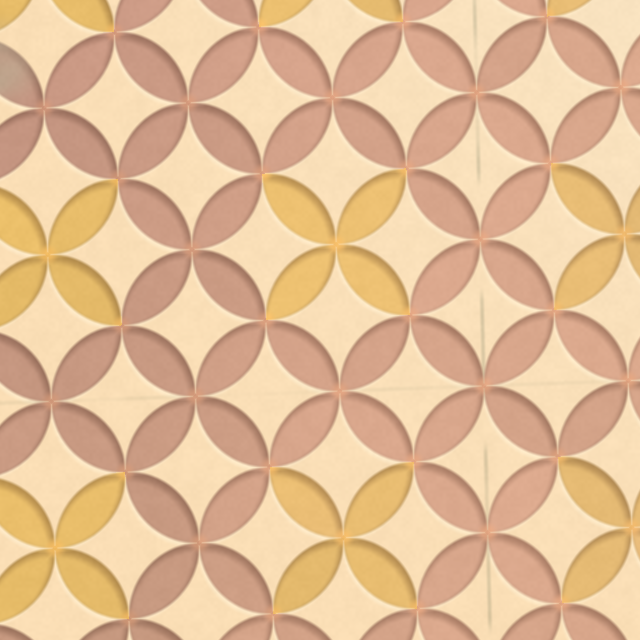
Give the GLSL for this pattern, as a WebGL 1 fragment shader.

```glsl
precision highp float;
// Debossed tile of four-petal flowers formed by overlapping circles.
// A slightly skewed lattice is folded into quadrants with one petal each;
// each flower is coloured by its cell, then shaded, worn and grained.

uniform vec2 u_resolution;

const vec3 CREAM = vec3(0.98, 0.875, 0.72);
const vec3 ROSE = vec3(0.825, 0.635, 0.53);
const vec3 GOLD = vec3(0.915, 0.745, 0.43);
const vec3 HIGHLIGHT = vec3(1.0, 0.93, 0.80);

float hash(vec2 p) {
  vec3 q = fract(vec3(p.xyx) * 0.1031);
  q += dot(q, q.yzx + 33.33);
  return fract((q.x + q.y) * q.z);
}

float valueNoise(vec2 p) {
  vec2 cell = floor(p);
  vec2 f = fract(p);
  f = f * f * (3.0 - 2.0 * f);
  float low = mix(hash(cell), hash(cell + vec2(1.0, 0.0)), f.x);
  float high = mix(hash(cell + vec2(0.0, 1.0)), hash(cell + 1.0), f.x);
  return mix(low, high, f.y);
}

// Canvas position to lattice position; flower centres fall on integers.
vec2 toLattice(vec2 uv) {
  const vec2 anchor = vec2(0.531, 0.389);
  const vec2 stepX = vec2(0.2253, 0.0081);
  const vec2 stepY = vec2(-0.0057, 0.2292);
  vec2 v = uv - anchor;
  float area = stepX.x * stepY.y - stepX.y * stepY.x;
  return vec2(v.x * stepY.y - v.y * stepY.x,
              v.y * stepX.x - v.x * stepX.y) / area;
}

vec2 foldQuadrant(vec2 p) {
  return abs(fract(p + 0.5) - 0.5);
}

// Signed distance to the lens shared by two neighbouring circles.
float petalDistance(vec2 p) {
  vec2 q = foldQuadrant(p);
  return max(length(q - vec2(0.5, 0.0)), length(q - vec2(0.0, 0.5))) - 0.5;
}

float nodeDistance(vec2 p) {
  vec2 q = foldQuadrant(p);
  return min(length(q), length(q - 0.5));
}

// One on every second flower of every second row.
float goldMask(vec2 cell) {
  vec2 parity = mod(cell, 2.0);
  return step(parity.x, 0.5) * step(0.5, parity.y);
}

vec3 petalColor(vec2 p, vec2 uv) {
  vec2 cell = floor(p + 0.5);
  float gold = goldMask(cell);
  float tone = hash(cell * 2.0 + step(cell, p) + 40.0) - 0.5;
  vec3 rose = ROSE * mix(0.94, 1.03, smoothstep(0.0, 0.7, uv.x));
  rose += vec3(0.0, -0.012, 0.012) * uv.y * (1.0 - uv.x);
  vec3 faded = GOLD + vec3(-0.01, -0.01, 0.05) * (uv.x - 0.35);
  faded = mix(faded, ROSE, 0.25 * smoothstep(0.45, 0.0, uv.y) * max(tone * 2.0, 0.0));
  return mix(rose, faded, gold) * (1.0 + 0.045 * tone);
}

// Faint joints between large tiles, broken up by noise.
float tileSeam(vec2 p, float width) {
  vec2 d = abs(mod(p - vec2(1.0, 0.0) + 2.0, 4.0) - 2.0);
  vec2 seam = 1.0 - smoothstep(vec2(0.0), vec2(width), d);
  float upright = seam.x * smoothstep(0.35, 0.85, valueNoise(vec2(2.0, p.y * 4.0)));
  float level = seam.y * 0.4 * valueNoise(vec2(p.x * 3.0, 7.0));
  return max(upright, level);
}

void main() {
  float size = min(u_resolution.x, u_resolution.y);
  vec2 uv = gl_FragCoord.xy / size;
  vec2 p = toLattice(uv);
  float soft = max(0.014, 4.4 / size);

  // Petals, joined by small necks where their tips meet.
  float d = petalDistance(p);
  float node = nodeDistance(p);
  float shape = min(d - 0.002, node - 0.024);
  float inside = 1.0 - smoothstep(-soft, soft, shape);
  float neck = 1.0 - smoothstep(0.02, 0.085, node);

  // Relief: shadow under the upper right rim, light past the lower left.
  float lit = petalDistance(p + vec2(0.018, 0.032));
  float shadow = smoothstep(-0.045, 0.025, lit) * (1.0 - 0.8 * neck);
  float rim = smoothstep(-0.03, 0.03, d) * (1.0 - neck);
  float glow = 1.0 - smoothstep(-0.025, 0.012, lit);

  vec3 petal = petalColor(p, uv);
  petal = mix(petal, petal * vec3(1.05, 1.0, 0.94), neck);
  petal *= 1.0 - vec3(0.19, 0.22, 0.24) * shadow - 0.08 * rim;

  // Grey, rubbed glaze near the upper left corner.
  float worn = 1.0 - smoothstep(0.02, 0.085, length(uv - vec2(0.0, 0.9)));
  worn *= 0.5 + 0.5 * valueNoise(uv * 45.0);
  petal = mix(petal, vec3(0.74, 0.67, 0.57), worn * 0.8);

  vec3 ground = CREAM + vec3(-0.005, 0.02, 0.045) * (uv.x * uv.y - 0.25);
  ground = mix(ground, HIGHLIGHT, glow * 0.8);
  ground *= 1.0 - vec3(0.13, 0.11, 0.12) * tileSeam(p, 0.025);

  vec3 color = mix(ground, petal, inside);
  float grain = valueNoise(uv * 190.0) + valueNoise(uv * 55.0) - 1.0;
  color += 0.014 * grain;
  gl_FragColor = vec4(clamp(color, 0.0, 1.0), 1.0);
}
```
